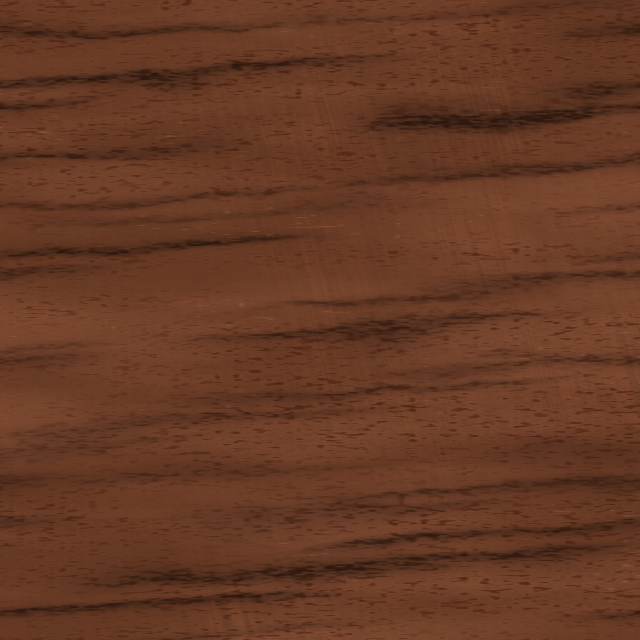
A Shadertoy shader for this texture:

```glsl
#define BASE vec3(0.432, 0.243, 0.153)
#define PALE vec3(0.482, 0.282, 0.187)
#define PORE vec3(0.290, 0.130, 0.070)
#define VEIN vec3(0.165, 0.088, 0.055)
#define FLECK vec3(0.580, 0.360, 0.245)
#define VEIN_COUNT 27
#define VEIN_DEPTH 0.98
#define VEIN_SLOPE 0.06
#define PORE_SCALE vec2(62.0, 370.0)
#define PORE_DEPTH 0.80
#define SCRATCH_LEAN 0.27
#define SCRATCH_DEPTH 0.09

float hash(vec2 p) {
    vec3 q = fract(p.xyx * 0.1031);
    q += dot(q, q.yzx + 33.33);
    return fract((q.x + q.y) * q.z);
}

float noise(vec2 p) {
    vec2 i = floor(p), f = fract(p);
    f = f * f * (3.0 - 2.0 * f);
    return mix(mix(hash(i), hash(i + vec2(1, 0)), f.x),
               mix(hash(i + vec2(0, 1)), hash(i + vec2(1, 1)), f.x), f.y);
}

float fbm(vec2 p) {
    float sum = 0.0, gain = 0.5;
    for (int i = 0; i < 4; i++) {
        sum += gain * noise(p);
        p = p * 2.03 + 17.7;
        gain *= 0.5;
    }
    return sum / 0.9375;
}

// Long tapered dark streaks, one per horizontal lane
float veins(vec2 p) {
    float shade = 0.0;
    for (int i = 0; i < VEIN_COUNT; i++) {
        float id = float(i) + 1.0;
        float along = fract(p.x - hash(vec2(id, 3.0)) + 0.5) - 0.5;
        float halfLength = mix(0.28, 0.49, hash(vec2(id, 7.0)));
        float taper = 1.0 - smoothstep(0.35, 1.0, abs(along) / halfLength);

        float height = (id - 0.5 + 0.9 * (hash(vec2(id, 11.0)) - 0.5)) / float(VEIN_COUNT);
        height += VEIN_SLOPE * along + 0.035 * (fbm(vec2(along * 5.0 + 9.0, id * 13.0)) - 0.5);

        float swell = noise(vec2(along * 5.0 + 40.0, id * 19.0));
        float width = mix(0.0042, 0.019, swell * swell * swell);
        float d = p.y - height;
        float softSide = hash(vec2(id, 23.0)) < 0.5 ? -1.0 : 1.0;
        width *= d * softSide > 0.0 ? 1.8 : 0.9;

        float strength = mix(0.3, 1.0, hash(vec2(id, 29.0)));
        float core = exp(-d * d / (width * width));
        float halo = 0.25 * exp(-abs(d) / (width * 2.2));
        shade = max(shade, strength * taper * (0.75 * core + halo));
    }
    return shade;
}

// Fine lines crossing the grain, gathered in patches
float scratches(vec2 p) {
    float across = p.x + SCRATCH_LEAN * p.y;
    float lines = noise(vec2(across * 270.0, p.y * 5.0)) - 0.5;
    float patches = smoothstep(0.48, 0.78, fbm(vec2(across * 5.0, p.y * 2.5) + 61.0));
    return lines * (0.2 + patches) + 0.2 * patches;
}

void mainImage(out vec4 fragColor, in vec2 fragCoord) {
    vec2 p = fragCoord / iResolution.y;

    // Grain coordinates follow a gentle wave
    vec2 g = p;
    g.y += 0.02 * (fbm(p * vec2(3.0, 4.0) + 5.0) - 0.5) - 0.02 * p.x;
    float fiber = noise(g * PORE_SCALE);
    float fineFiber = noise(g * PORE_SCALE * vec2(1.8, 1.15) + 83.0);
    float grain = mix(fiber, fineFiber, 0.4);
    float density = fbm(g * vec2(2.5, 17.0) + 31.0);
    float porous = smoothstep(0.25, 0.72, density);

    // Broad bands of tone
    float tone = fbm(g * vec2(2.0, 12.0) + 47.0);
    vec3 color = mix(BASE * 0.94, PALE, smoothstep(0.25, 0.72, tone));
    color *= 1.0 + (0.10 + 0.14 * porous) * (grain - 0.42);

    // Short dark pores
    float pore = smoothstep(0.50, 0.88, grain) * (0.2 + 0.8 * porous);
    color = mix(color, PORE, PORE_DEPTH * pore);

    // Veins broken up by dark fibers
    float vein = veins(p);
    float fibers = smoothstep(0.2, 0.8, grain);
    float broken = vein * mix(0.5, 1.2, fibers);
    color = mix(color, VEIN, clamp(VEIN_DEPTH * broken, 0.0, 0.94));

    // Sparse pale flecks
    float fleckZone = smoothstep(0.54, 0.72, fbm(g * vec2(4.0, 14.0) + 101.0));
    float fleck = smoothstep(0.82, 0.95, noise(g * vec2(45.0, 330.0) + 140.0));
    color = mix(color, FLECK, 0.5 * fleck * fleckZone * (1.0 - vein));

    color *= 1.0 + SCRATCH_DEPTH * scratches(p);
    fragColor = vec4(color, 1.0);
}
```
